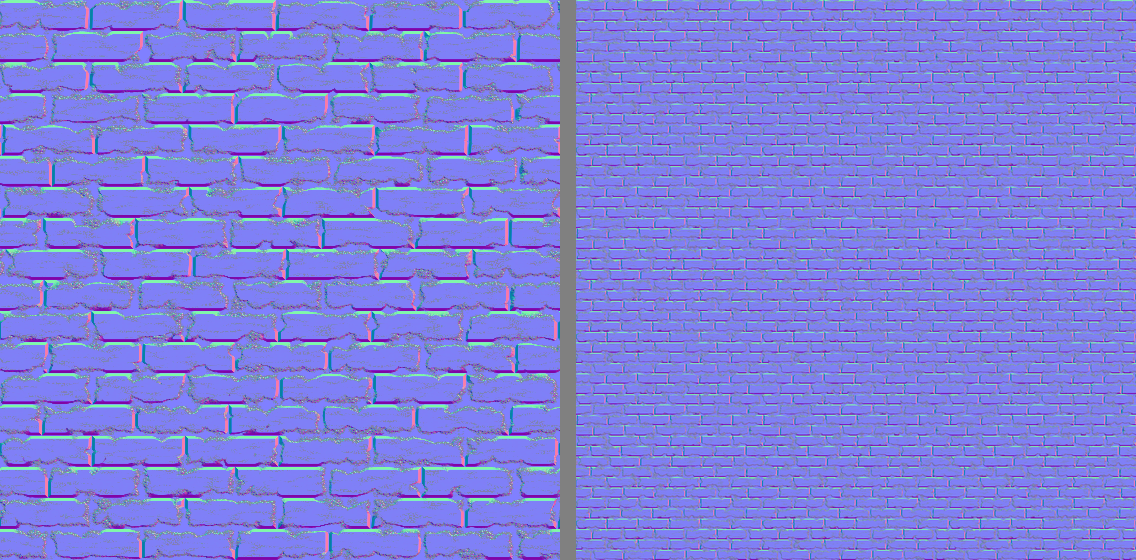
Left, the tile; right, the same tile 3 across and 3 down.
Write a WebGL 1 fragment shader that draws this texture map.

```glsl
precision highp float;

uniform vec2 u_resolution;

// Layout, in canvas units
const vec2 BRICKS = vec2(6.0, 18.0);
const float ROW_JITTER = 0.15;
const float GAP = 0.0006;
const float TAPER = 0.003;
const float BEVEL = 0.0043;
const float DEPTH = 0.0145;
const float STEP = 0.0008;

// Wear and grain
const vec2 WEAR_CELLS = vec2(13.0, 22.0);
const vec2 BULGE_CELLS = vec2(42.0, 52.0);
const vec2 CRUMB_CELLS = vec2(170.0, 210.0);
const vec2 STREAK_CELLS = vec2(26.0, 130.0);
const vec2 GRAIN_CELLS = vec2(280.0, 400.0);
const float BULGE = 0.017;
const float CRUMB = 0.005;
const float WORN_SLOPE = 0.32;
const float FACE_GRAIN = 0.75;
const float FAINT_GRAIN = 0.08;
const float EDGE_GRAIN = 0.85;
const vec3 GRAIN_COOL = vec3(0.43, 0.57, 0.60);
const vec3 GRAIN_WARM = vec3(0.55, 0.46, 0.58);

float hash(vec2 p) {
  return fract(sin(dot(p, vec2(127.1, 311.7))) * 43758.55);
}

// Wrapping cellular noise: distance to the nearest point, and its random value
vec2 cellular(vec2 p, vec2 cells) {
  vec2 q = p * cells;
  vec2 base = floor(q);
  vec2 nearest = vec2(8.0, 0.0);
  for (int j = -1; j <= 1; j++) {
    for (int i = -1; i <= 1; i++) {
      vec2 cell = base + vec2(float(i), float(j));
      vec2 id = mod(cell, cells);
      vec2 jitter = vec2(hash(id + 0.37), hash(id + 17.61));
      float d = length(cell + jitter - q);
      if (d < nearest.x) nearest = vec2(d, hash(id + 41.23));
    }
  }
  return nearest;
}

// Running bond: position inside the brick in xy, wrapped brick index in zw
vec4 brickAt(vec2 p) {
  vec2 q = p * BRICKS;
  float row = mod(floor(q.y), BRICKS.y);
  float shift = 0.5 * mod(row + 1.0, 2.0);
  q.x -= shift + ROW_JITTER * (hash(vec2(row, 5.3)) - 0.5);
  return vec4(fract(q), mod(floor(q.x), BRICKS.x), row);
}

// Distance inward from the brick outline, with tapered vertical joints
float brickDistance(vec4 brick) {
  vec2 f = brick.xy;
  float leftLean = hash(brick.zw + 2.7);
  float rightLean = hash(brick.zw + 9.1);
  float leftTaper = TAPER * leftLean * leftLean * f.y;
  float rightTaper = TAPER * rightLean * rightLean * (1.0 - f.y);
  float side = min(f.x / BRICKS.x - leftTaper, (1.0 - f.x) / BRICKS.x - rightTaper);
  float bed = min(f.y, 1.0 - f.y) / BRICKS.y;
  return min(side, bed) - GAP;
}

// Brick distance after mortar has crept over the worn edges
float wornDistance(vec2 p, float wear) {
  float bulge = cellular(p, BULGE_CELLS).x;
  float crumb = cellular(p, CRUMB_CELLS).x;
  return brickDistance(brickAt(p)) - wear * (BULGE * bulge * bulge + CRUMB * crumb);
}

float height(vec2 p, float wear) {
  return clamp(wornDistance(p, wear) / BEVEL, 0.0, 1.0);
}

void main() {
  vec2 p = gl_FragCoord.xy / u_resolution;

  // Wear varies in patches and slightly from brick to brick
  vec4 brick = brickAt(p);
  float patches = cellular(p, WEAR_CELLS).x;
  float wear = smoothstep(0.28, 0.52, patches + 0.18 * (hash(brick.zw + 3.9) - 0.5));

  // Surface normal from height differences
  vec2 dx = vec2(STEP, 0.0);
  vec2 slope = vec2(height(p + dx, wear) - height(p - dx, wear),
                    height(p + dx.yx, wear) - height(p - dx.yx, wear));
  slope *= DEPTH * mix(1.0, WORN_SLOPE, wear) / (2.0 * STEP);
  vec3 color = 0.5 + 0.5 * normalize(vec3(-slope, 1.0));

  // Speckles in streaks on the face and along the crumbling edges
  float inside = wornDistance(p, wear);
  float face = smoothstep(BEVEL, 1.6 * BEVEL, inside);
  float edge = wear * (1.0 - smoothstep(0.6 * BEVEL, 1.5 * BEVEL, abs(inside - 0.5 * BEVEL)));
  float streak = smoothstep(0.42, 0.75, cellular(p, STREAK_CELLS).x);
  vec2 grain = cellular(p, GRAIN_CELLS);
  float faceSpeckle = max(FACE_GRAIN * streak * smoothstep(0.3, 0.6, grain.x), FAINT_GRAIN);
  float edgeSpeckle = EDGE_GRAIN * smoothstep(0.1, 0.5, grain.x);
  float amount = max(face * faceSpeckle, edge * edgeSpeckle);
  color = mix(color, mix(GRAIN_COOL, GRAIN_WARM, grain.y), amount);

  gl_FragColor = vec4(color, 1.0);
}
```
